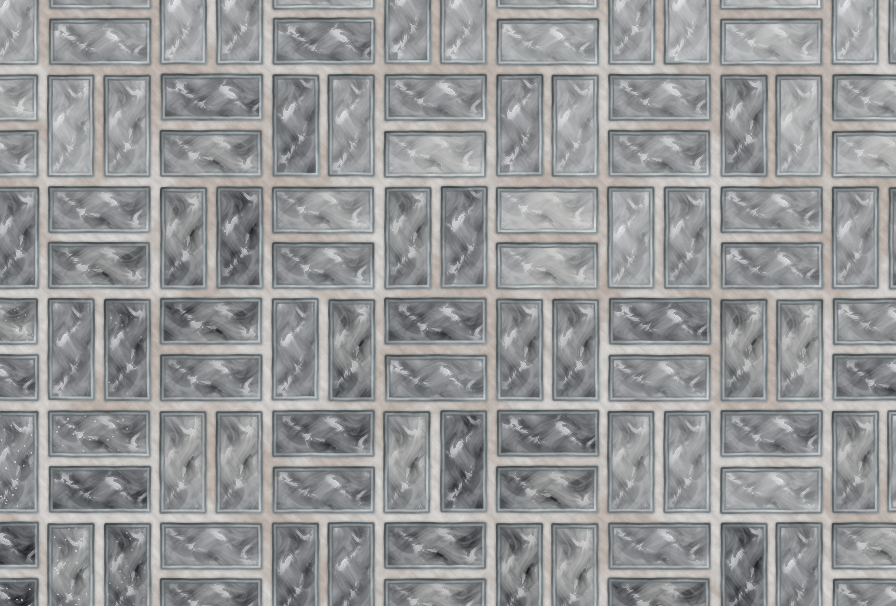
A WebGL 2 fragment shader for this texture:

```glsl
#version 300 es
precision highp float;
// Wall of wavy glass blocks set in pale mortar, laid in a basket weave.
// Each square cell holds two bricks, turned by checker parity; a box distance
// gives rim and joint, and warped layered sines give the rippled glass.

uniform vec2 u_resolution;
out vec4 outColor;

const float CELLS_ACROSS = 8.0;
const vec2 GRID_SHIFT = vec2(0.388, 0.788);
const vec2 BRICK_HALF = vec2(0.457, 0.210);
const float CORNER = 0.02;
const float RIM_DARK = 0.018;
const float RIM_PALE = 0.036;
const float RIM_INNER = 0.050;
const float RIPPLE_PITCH = 15.0;
const float RIPPLE_SLANT = 16.0;
const vec3 MORTAR = vec3(0.755, 0.73, 0.705);
const vec3 MORTAR_PALE = vec3(0.81, 0.80, 0.79);
const vec3 MORTAR_PINK = vec3(0.71, 0.665, 0.635);
const vec3 EDGE_DARK = vec3(0.37, 0.395, 0.405);
const vec3 EDGE_PALE = vec3(0.62, 0.65, 0.66);
const vec3 GLASS_DARK = vec3(0.36, 0.365, 0.38);
const vec3 GLASS_PALE = vec3(0.68, 0.685, 0.69);
const vec3 REFLECTION = vec3(0.77, 0.77, 0.745);
const vec3 FLECK = vec3(0.88, 0.89, 0.90);

float hash(vec2 p) {
  vec3 q = fract(p.xyx * vec3(0.1031, 0.1030, 0.0973));
  q += dot(q, q.yzx + 33.33);
  return fract((q.x + q.y) * q.z);
}

// Warped sines, rotated and shrunk at each layer; roughly -1 to 1.
float layeredSines(vec2 p, int layers) {
  const mat2 turn = mat2(0.8, 0.6, -0.6, 0.8);
  float sum = 0.0, amp = 0.6;
  for (int i = 0; i < layers; i++) {
    p += 0.7 * sin(p.yx * 1.3 + float(i) * 1.7);
    sum += amp * sin(p.x) * cos(p.y);
    p = turn * p * 1.8;
    amp *= 0.6;
  }
  return sum;
}

// Cellular noise: distance to the nearest point, and that point's random value.
vec2 cellular(vec2 p) {
  vec2 base = floor(p), nearest = vec2(9.0, 0.0);
  for (int y = -1; y <= 1; y++)
    for (int x = -1; x <= 1; x++) {
      vec2 c = base + vec2(x, y);
      vec2 point = c + vec2(hash(c), hash(c + 57.3));
      float d = distance(p, point);
      if (d < nearest.x) nearest = vec2(d, hash(c + 19.7));
    }
  return nearest;
}

float roundBox(vec2 p, vec2 halfSize, float r) {
  vec2 q = abs(p) - halfSize + r;
  return length(max(q, 0.0)) + min(max(q.x, q.y), 0.0) - r;
}

vec3 mortarColor(vec2 p, float height) {
  float stain = layeredSines(p * 2.3, 4);
  float grain = layeredSines(p * 29.0, 3);
  vec3 c = mix(MORTAR, MORTAR_PALE, smoothstep(-0.3, 0.6, stain + 0.3 - 0.5 * height));
  c = mix(c, MORTAR_PINK, 0.6 * smoothstep(0.1, 0.8, height * 0.5 - stain));
  return c + 0.05 * grain;
}

vec3 glassColor(vec2 b, vec2 p, vec2 uv, float seed, float seed2) {
  float haze = 0.55 * uv.y + 0.25 * uv.x + 0.55 * seed - 0.14;
  haze = clamp(haze + 0.22 * layeredSines(p * 1.2, 2), 0.0, 1.0);
  vec2 w = b + 0.04 * (vec2(seed, seed2) - 0.5);
  float mottle = layeredSines(w * vec2(10.0, 14.0) + 1.5 * seed2, 4);
  float phase = w.x * RIPPLE_PITCH - w.y * RIPPLE_SLANT + 4.1 + 1.3 * mottle;
  float streak = smoothstep(0.45, 1.0, 0.5 + 0.5 * sin(phase));
  streak *= smoothstep(0.20, 0.08, abs(b.y));
  // Soft bright folds, each with one crisper lip and a dark hollow beside it.
  float fold = layeredSines(w * vec2(14.0, 19.0) + 4.0 + seed, 4);
  float glow = smoothstep(-0.1, 0.45, fold) * (0.2 + 0.8 * streak);
  float lip = smoothstep(0.02, 0.14, fold) * smoothstep(0.34, 0.14, fold) * streak;
  float hollow = smoothstep(0.1, 0.5, -fold) * (0.3 + 0.7 * streak);
  float detail = 0.12 * mottle + 0.20 * glow + 0.14 * lip - 0.09 * hollow;
  vec3 c = mix(GLASS_DARK, GLASS_PALE, haze) + detail * mix(1.35, 0.7, haze);
  // Soft pale reflection on some bricks, more often to the right.
  float chance = smoothstep(0.55, 0.95, seed2 + 0.25 * uv.x - 0.1);
  float patchy = exp(-10.0 * dot(b - 0.08, b - 0.08)) * (0.7 + 0.6 * mottle);
  return mix(c, REFLECTION, clamp(0.65 * chance * patchy, 0.0, 0.7));
}

void main() {
  vec2 uv = gl_FragCoord.xy / u_resolution;
  vec2 p = gl_FragCoord.xy / u_resolution.x * CELLS_ACROSS - GRID_SHIFT;
  float soft = 0.75 * CELLS_ACROSS / u_resolution.x;

  // Basket weave: b runs along and across the brick in either orientation.
  vec2 cell = floor(p), f = fract(p);
  bool lying = mod(cell.x + cell.y, 2.0) < 0.5;
  float along = lying ? f.x : f.y, across = lying ? f.y : f.x;
  float index = floor(across * 2.0);
  vec2 b = vec2(along - 0.5, across - 0.25 - 0.5 * index);
  vec2 id = cell * 2.0 + index + vec2(40.0, 71.0 + 3.0 * index);
  float seed = hash(id), seed2 = hash(id + 13.1);
  float up = lying ? b.y / BRICK_HALF.y : b.x / BRICK_HALF.x;
  float right = lying ? b.x / BRICK_HALF.x : b.y / BRICK_HALF.y;
  b += 0.012 * (vec2(seed2, seed) - 0.5);
  float d = roundBox(b, BRICK_HALF, CORNER) + 0.004 * layeredSines(p * 11.0, 2);
  if (lying) b.y = -b.y;

  // Glass, with a few flecks near the lower left.
  vec3 glass = glassColor(b, p, uv, seed, seed2);
  vec2 spot = cellular(p * 24.0);
  float dirty = step(0.5, seed2) * smoothstep(0.2, 0.1, uv.x) * smoothstep(0.6, 0.4, uv.y);
  float fleck = smoothstep(0.26, 0.12, spot.x) * step(0.86, spot.y);
  glass = mix(glass, FLECK, 0.7 * fleck * dirty);

  // Rim: dark outer edge, broken pale bevel lit from below, dark inner line.
  float lit = 0.5 * right - up;
  float worn = layeredSines(p * 7.0 + seed * 6.0, 4);
  vec3 bevel = mix(EDGE_PALE, glass, 0.3) * (1.02 + 0.13 * lit + 0.16 * worn);
  vec3 edge = EDGE_DARK * (1.1 + 0.20 * lit + 0.22 * worn);
  float inner = clamp(0.40 - 0.25 * lit + 0.3 * worn, 0.0, 0.8);
  vec3 color = mix(glass, mix(glass, EDGE_DARK, inner), smoothstep(-soft, soft, d + RIM_INNER));
  color = mix(color, bevel, smoothstep(-soft, soft, d + RIM_PALE));
  color = mix(color, edge, smoothstep(-soft, soft, d + RIM_DARK));

  // Mortar, shaded where it meets the glass.
  vec3 mortar = mortarColor(p, uv.y) * mix(0.88, 1.0, smoothstep(0.0, 0.025, d));
  color = mix(color, mortar, smoothstep(-soft, soft, d));
  outColor = vec4(clamp(color, 0.0, 1.0), 1.0);
}
```
